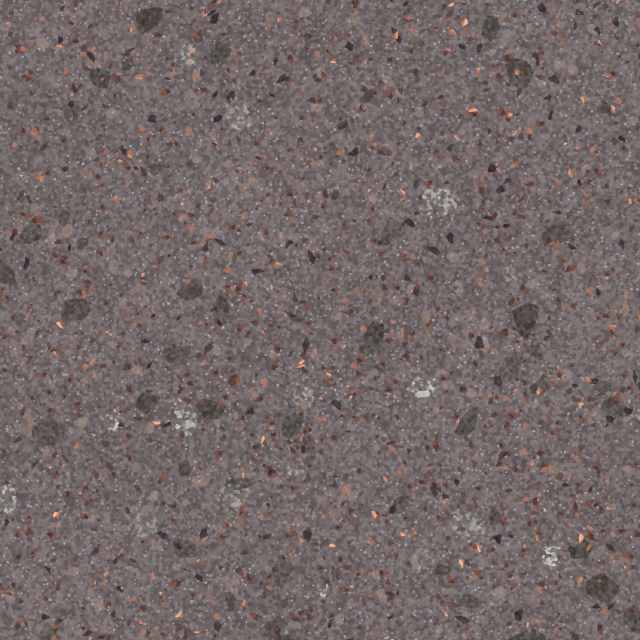
This texture is drawn by a WebGL 1 fragment shader. Its source:

```glsl
precision highp float;
// Speckled mauve-grey stone with tan pebbles, dark chips, copper glints and fine sparkle.

uniform vec2 u_resolution;

const float TAU = 6.28318;
const vec3 STONE = vec3(0.447, 0.406, 0.408);
const vec3 SPARKLE = vec3(0.68, 0.67, 0.69);
const vec3 TAN = vec3(0.53, 0.42, 0.37);
const vec3 BEIGE = vec3(0.59, 0.52, 0.49);
const vec3 MAROON = vec3(0.31, 0.20, 0.19);
const vec3 RUST = vec3(0.50, 0.32, 0.27);
const vec3 OLIVE = vec3(0.31, 0.29, 0.27);
const vec3 SOOT = vec3(0.22, 0.19, 0.20);
const vec3 COPPER = vec3(0.75, 0.46, 0.35);
const vec3 GLINT = vec3(0.96, 0.72, 0.58);
const vec3 FROST = vec3(0.72, 0.74, 0.70);

float hash(vec2 p, float seed) {
  vec3 q = fract(p.xyx * vec3(0.1031, 0.1030, 0.0973) + seed * vec3(0.137, 0.291, 0.413));
  q += dot(q, q.yzx + 33.33);
  return fract((q.x + q.y) * q.z);
}

vec2 rotate(vec2 p, float angle) {
  float c = cos(angle), s = sin(angle);
  return vec2(c * p.x - s * p.y, s * p.x + c * p.y);
}

// Irregular five-sided chip as an intersection of half planes
float chipDistance(vec2 p, vec2 id, float size, float seed) {
  float d = -size;
  for (int k = 0; k < 5; k++) {
    float side = float(k);
    float angle = (side + 0.8 * hash(id, seed + 10.0 + side)) * TAU / 5.0;
    float reach = size * (0.4 + 0.6 * hash(id, seed + 20.0 + side));
    d = max(d, dot(p, vec2(cos(angle), sin(angle))) - reach);
  }
  return d;
}

// Scattered grains: x = coverage, y = random tone, zw = position inside the grain
vec4 scatter(vec2 uv, float cells, float share, float radius, float stretch, float angular, float seed) {
  vec2 p = uv * cells, home = floor(p);
  float edge = cells * max(0.0011, 0.75 / u_resolution.y);
  vec4 hit = vec4(0.0);
  for (int j = -1; j <= 1; j++) {
    for (int i = -1; i <= 1; i++) {
      vec2 id = home + vec2(float(i), float(j));
      if (hash(id, seed) < share) {
        vec2 center = id + vec2(hash(id, seed + 1.0), hash(id, seed + 2.0));
        vec2 local = rotate(p - center, TAU * hash(id, seed + 3.0));
        local *= vec2(1.0 / stretch, stretch);
        float size = radius * (0.55 + 0.75 * hash(id, seed + 5.0));
        float d = length(local) - size;
        if (angular > 0.0) d = mix(d, chipDistance(local, id, size, seed), angular);
        float cover = 1.0 - smoothstep(-edge, edge, d);
        if (cover > hit.x) hit = vec4(cover, hash(id, seed + 4.0), local / size);
      }
    }
  }
  return hit;
}

// Soft cellular noise: each cell's tone weighted by nearness, centred on zero
float mottle(vec2 uv, float cells, float seed) {
  vec2 p = uv * cells, home = floor(p);
  float sum = 0.0, total = 0.0;
  for (int j = -1; j <= 1; j++) {
    for (int i = -1; i <= 1; i++) {
      vec2 id = home + vec2(float(i), float(j));
      vec2 away = p - id - vec2(hash(id, seed + 1.0), hash(id, seed + 2.0));
      float weight = exp(-7.0 * dot(away, away));
      sum += weight * (hash(id, seed) - 0.5);
      total += weight;
    }
  }
  return sum / total;
}

// Broad, faint drift of brightness
float drift(vec2 uv) {
  return sin(uv.x * 9.0 + 2.0 * sin(uv.y * 7.0)) + sin(uv.y * 13.0 - uv.x * 6.0 + 1.3);
}

void main() {
  vec2 uv = gl_FragCoord.xy / u_resolution.y;
  float fine = mottle(uv, 210.0, 3.0);
  float coarse = mottle(uv, 75.0, 7.0);
  vec3 color = STONE + 0.15 * fine + 0.05 * coarse + 0.004 * drift(uv);

  // Muted pebbles sunk in the stone
  vec4 tans = scatter(uv, 42.0, 0.25, 0.33, 1.15, 0.35, 40.0);
  color = mix(color, mix(TAN, BEIGE, tans.y * tans.y) + 0.07 * fine, tans.x * (0.35 + 0.5 * tans.y));

  // Fine bluish sparkle
  vec4 specks = scatter(uv, 150.0, 0.38, 0.25, 1.1, 0.0, 80.0);
  color = mix(color, SPARKLE, specks.x * (0.2 + 0.75 * specks.y * specks.y));

  // Large olive grains, then small chips
  vec4 olives = scatter(uv, 18.0, 0.13, 0.36, 1.2, 0.75, 120.0);
  color = mix(color, OLIVE + 0.14 * fine + 0.03 * olives.z, olives.x * (0.5 + 0.45 * olives.y));
  vec4 maroons = scatter(uv, 52.0, 0.34, 0.31, 1.3, 1.0, 160.0);
  float facet = smoothstep(-0.1, 0.5, maroons.z + maroons.y - 0.5);
  color = mix(color, mix(MAROON, RUST, facet) + 0.08 * fine, maroons.x * (0.5 + 0.45 * maroons.y));
  vec4 soots = scatter(uv, 42.0, 0.09, 0.30, 1.3, 1.0, 200.0);
  color = mix(color, SOOT + 0.08 * fine, soots.x * (0.65 + 0.3 * soots.y));

  // Copper flakes with a bright facet
  vec4 coppers = scatter(uv, 60.0, 0.075, 0.28, 1.2, 1.0, 240.0);
  float shine = smoothstep(0.0, 0.6, coppers.w + coppers.y - 0.5);
  color = mix(color, mix(COPPER, GLINT, shine * coppers.y), coppers.x * (0.6 + 0.4 * coppers.y));

  // Frosty crystal clusters broken up by the fine grain
  vec4 frosts = scatter(uv, 15.0, 0.11, 0.34, 1.15, 0.5, 280.0);
  float crystals = smoothstep(0.0, 0.3, fine);
  color = mix(color, FROST + 0.3 * fine, frosts.x * (0.15 + 0.7 * crystals * frosts.y));

  gl_FragColor = vec4(clamp(color, 0.0, 1.0), 1.0);
}
```
